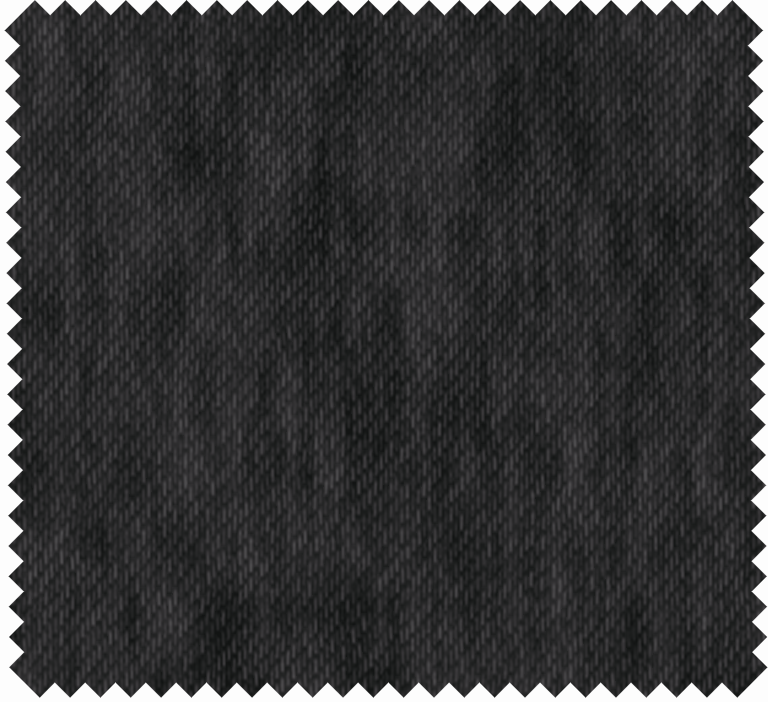
Give the GLSL for this texture, as a Shadertoy shader.

```glsl
#define TOOTH 0.0432      // pitch of the pinked edge, in canvas heights
#define THREADS 130.0     // warp threads per canvas height
#define TWILL 34.5        // twill repeats per canvas height
#define WEAVE 0.092       // contrast of the raised threads
#define FLOAT_VARY 0.075  // brightness variation between thread floats
#define STREAK 0.065      // vertical slub streaks
#define MOTTLE 0.060      // broad worn patches
#define GRAIN 0.050       // fine fibre noise
#define BASE 0.127
#define PAPER vec3(0.992)

float hash(vec2 p) {
    vec3 q = fract(vec3(p.xyx) * 0.1031);
    q += dot(q, q.yzx + 33.33);
    return fract((q.x + q.y) * q.z);
}

float noise(vec2 p) {
    vec2 i = floor(p), f = fract(p);
    f = f * f * (3.0 - 2.0 * f);
    return mix(mix(hash(i), hash(i + vec2(1, 0)), f.x),
               mix(hash(i + vec2(0, 1)), hash(i + vec2(1, 1)), f.x), f.y);
}

// Distance inside the zigzag-cut swatch, in canvas heights
float swatch(vec2 p) {
    vec2 cells = vec2(25.0, 23.0);
    p.x += 0.007 * (p.y - 0.5);
    vec2 q = (p - vec2(0.550, 0.503)) / TOOTH + 0.5 * cells;
    vec2 depth = min(q, cells - q);
    vec2 notch = abs(q - round(q));
    float teeth = min(depth.x - notch.y, depth.y - notch.x);
    return min(teeth, depth.x + depth.y - 1.0) * TOOTH * 0.7071;
}

// Raised warp floats stepping up to the right; x: height, y: random tone
vec2 twill(vec2 p) {
    p += 0.0035 * (vec2(noise(p * vec2(30, 18)), noise(p * 26.0 + 50.0)) - 0.5);
    float x = p.x * THREADS;
    float column = floor(x);
    float along = p.y * TWILL - column / 3.0 + 0.16 * (hash(vec2(column, 7)) - 0.5);
    float t = fract(along);
    float dash = smoothstep(0.0, 0.22, t) * (1.0 - smoothstep(0.62, 0.97, t));
    float roundness = 0.57 - 0.43 * cos(6.2832 * fract(x));
    return vec2(dash * roundness, hash(vec2(column, floor(along)) + 11.0) - 0.5);
}

vec3 denim(vec2 p) {
    vec2 thread = twill(p);
    float streak = noise(p * vec2(48, 9)) - 0.5;
    float patches = 0.6 * noise(p * vec2(11, 5) + 20.0) + 0.4 * noise(p * 22.0 + 70.0) - 0.5;
    float grain = noise(p * vec2(260, 170)) - 0.5;
    float relief = WEAVE * (0.85 + 0.3 * noise(p * 14.0 + 90.0));
    float tone = BASE + relief * thread.x + FLOAT_VARY * thread.y * (0.25 + thread.x)
               + STREAK * streak + MOTTLE * patches + GRAIN * grain;
    tone = clamp(tone, 0.075, 0.30);
    // Shadows lean green, lit threads lean violet
    vec3 tint = mix(vec3(-0.004, 0.003, 0.001), vec3(0.002, -0.003, 0.004),
                    smoothstep(0.09, 0.22, tone));
    return tone + tint;
}

void mainImage(out vec4 fragColor, in vec2 fragCoord) {
    vec2 p = fragCoord / iResolution.y;
    float cover = smoothstep(-0.7, 0.7, swatch(p) * iResolution.y);
    fragColor = vec4(mix(PAPER, denim(p), cover), 1.0);
}
```
